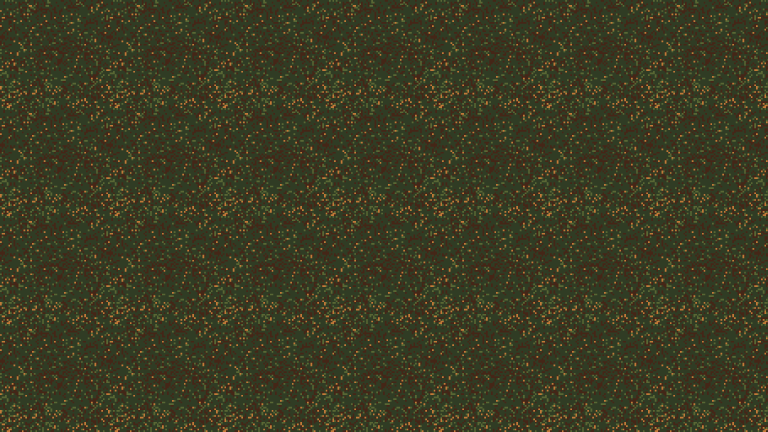
Reproduce this texture procedurally as a Shadertoy shader.

```glsl
// Woodland speckle: a square tile of small coloured cells on dark green.
// Wrapping gradient noise sets how likely brown, moss and orange flecks are,
// and a hash per cell decides each one; subpixel samples smooth the edges.

#define TILES_DOWN 4.0
#define CELLS 64.0
#define BROWN_SHARE 0.27
#define MOSS_SHARE 0.075
#define ORANGE_SHARE 0.036
#define CLUMPING 1.3
#define BAND_CENTER 0.14
#define SAMPLES 4

const float TAU = 6.2831853;
const vec3 FOREST = vec3(0.188, 0.236, 0.142);
const vec3 BROWN  = vec3(0.272, 0.148, 0.092);
const vec3 MOSS   = vec3(0.350, 0.405, 0.205);
const vec3 ORANGE = vec3(0.760, 0.475, 0.220);

// Integer hash of a lattice point and a seed, giving 0 to 1
float hash(vec2 p, float seed) {
    uvec3 q = uvec3(p, seed) * uvec3(73856093u, 19349663u, 83492791u);
    uint n = q.x ^ q.y ^ q.z;
    n = (n ^ (n >> 16)) * 0x7feb352du;
    n = (n ^ (n >> 15)) * 0x846ca68bu;
    n ^= n >> 16;
    return float(n >> 8) / 16777216.0;
}

// Dot product of a lattice gradient with the offset from that corner
float corner(vec2 lattice, vec2 offset, float period, float seed) {
    float angle = TAU * hash(mod(lattice, period), seed);
    return dot(vec2(cos(angle), sin(angle)), offset);
}

// Gradient noise that wraps after a whole number of lattice steps
float gradientNoise(vec2 p, float period, float seed) {
    p *= period;
    vec2 i = floor(p);
    vec2 f = p - i;
    vec2 w = f * f * f * (f * (f * 6.0 - 15.0) + 10.0);
    vec2 e = vec2(1.0, 0.0);
    float low = mix(corner(i, f, period, seed),
                    corner(i + e.xy, f - e.xy, period, seed), w.x);
    float high = mix(corner(i + e.yx, f - e.yx, period, seed),
                     corner(i + e.xx, f - e.xx, period, seed), w.x);
    return mix(low, high, w.y);
}

// Relative fleck density: coarse and fine clumps, around 1 on average
float clumps(vec2 p, float seed) {
    float n = gradientNoise(p, 5.0, seed)
            + 0.6 * gradientNoise(p, 11.0, seed + 1.0);
    return max(0.0, 1.0 + CLUMPING * n);
}

// Colour of the cell under a point given in tile units
vec3 speckle(vec2 p) {
    vec2 cell = mod(floor(p * CELLS), CELLS);
    vec2 center = (cell + 0.5) / CELLS;

    // Flecks gather in a soft horizontal band, denser at the tile sides
    float band = 1.0 + 0.3 * cos(TAU * (center.y - BAND_CENTER))
                     + 0.15 * cos(TAU * center.x);

    vec3 color = FOREST;
    if (hash(cell, 11.0) < BROWN_SHARE * clumps(center, 21.0)) color = BROWN;
    if (hash(cell, 12.0) < MOSS_SHARE * band * clumps(center, 31.0)) color = MOSS;
    if (hash(cell, 13.0) < ORANGE_SHARE * band * clumps(center, 41.0)) color = ORANGE;
    return color;
}

void mainImage(out vec4 fragColor, in vec2 fragCoord) {
    // Average a grid of samples across the pixel
    vec3 sum = vec3(0.0);
    for (int y = 0; y < SAMPLES; y++) {
        for (int x = 0; x < SAMPLES; x++) {
            vec2 jitter = (vec2(x, y) + 0.5) / float(SAMPLES) - 0.5;
            sum += speckle((fragCoord + jitter) / iResolution.y * TILES_DOWN);
        }
    }
    fragColor = vec4(sum / float(SAMPLES * SAMPLES), 1.0);
}
```
